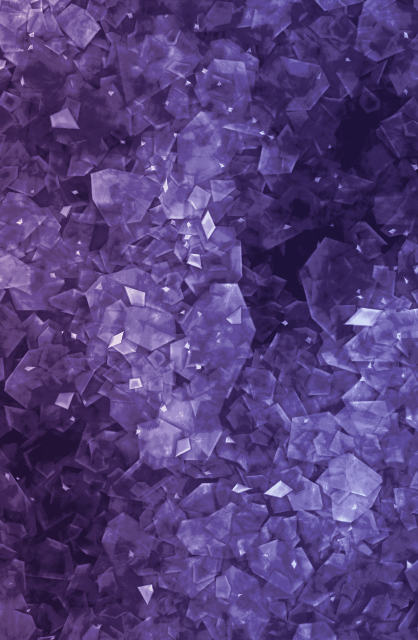
Write a WebGL 2 fragment shader that draws this texture.

```glsl
#version 300 es
precision highp float;
// A cluster of violet crystals: layers of jittered cells, each holding a
// translucent faceted polygon, over broad pools of light and shade.
// Mottling, bright rims and sparse pale glints finish the surface.
uniform vec2 u_resolution;
out vec4 fragColor;

float hash(vec2 p) {
    vec3 q = fract(vec3(p.xyx) * 0.1031);
    q += dot(q, q.yzx + 33.33);
    return fract((q.x + q.y) * q.z);
}

mat2 rotate(float a) {
    return mat2(cos(a), -sin(a), sin(a), cos(a));
}

// Warped layered sines, roughly -1 to 1
float mottle(vec2 p) {
    float sum = 0.0, amp = 0.5;
    for (int i = 0; i < 5; i++) {
        p = rotate(1.1) * p * 1.75 + 0.8 * sin(p.yx) + 3.1;
        sum += amp * sin(p.x) * sin(p.y);
        amp *= 0.76;
    }
    return sum;
}

float pool(vec2 p, vec2 centre, float radius) {
    vec2 q = (p - centre) / radius;
    return exp(-dot(q, q));
}

// Broad illumination of the cluster
float illumination(vec2 p) {
    float l = 0.37 + 0.06 * sin(p.x * 9.0 + 2.0 * sin(p.y * 5.0)) * sin(p.y * 8.0 + 1.0);
    l += 0.30 * pool(p, vec2(0.46, 1.10), 0.17);
    l += 0.24 * pool(p, vec2(0.38, 0.66), 0.21);
    l += 0.30 * pool(p, vec2(0.92, 0.72), 0.17) + 0.34 * pool(p, vec2(0.82, 0.36), 0.18);
    l += 0.26 * pool(p, vec2(0.48, 0.20), 0.17);
    l += 0.34 * pool(p, vec2(0.00, 0.92), 0.16) + 0.36 * pool(p, vec2(0.08, 1.54), 0.18);
    l -= 0.32 * pool(p, vec2(0.74, 0.92), 0.15);
    l -= 0.22 * pool(p, vec2(0.14, 0.36), 0.22) + 0.14 * pool(p, vec2(0.15, 0.05), 0.16);
    l -= 0.18 * pool(p, vec2(0.85, 1.18), 0.22) + 0.12 * pool(p, vec2(0.08, 1.16), 0.14);
    return l;
}

// Paints one layer of faceted crystals over the tone
void crystals(inout float tone, vec2 p, float scale, float density, float size, float sides, float opacity, float lift) {
    vec2 g = p * scale + scale * 3.7;
    float grain = mottle(p * 19.0 + scale);
    for (int k = 0; k < 9; k++) {
        vec2 id = floor(g) + vec2(k % 3 - 1, k / 3 - 1);
        vec2 centre = id + 0.15 + 0.7 * vec2(hash(id + 3.3), hash(id + 8.7));
        float light = illumination(centre / scale - 3.7);
        if (hash(id + 21.1) > density * (0.5 + 1.2 * light)) continue;

        vec2 q = rotate(hash(id + 5.9) * 6.283) * (g - centre);
        q.x *= 0.75 + 0.7 * hash(id + 14.2);
        float radius = size * (0.6 + 0.5 * hash(id + 11.4));

        // Largest and second largest plane give outline and facet seams
        float d = -9.0, second = -9.0, face = 0.5, faceNext = 0.5;
        for (float i = 0.0; i < sides; i++) {
            vec2 key = id + i * 7.31;
            float a = (i + 0.65 * hash(key + 1.7)) * 6.2832 / sides;
            float plane = dot(q, vec2(cos(a), sin(a))) / (radius * (0.6 + 0.5 * hash(key + 2.9)));
            float shade = hash(key + 6.1);
            if (plane > d) {
                second = d; faceNext = face;
                d = plane; face = shade;
            } else if (plane > second) {
                second = plane; faceNext = shade;
            }
        }
        float soft = 1.2 * scale / (u_resolution.x * radius);
        float facet = mix(0.5 * (face + faceNext), face, smoothstep(0.0, soft * 2.0, d - second));
        float table = 0.2 + 0.5 * hash(id + 17.7);
        facet = mix(hash(id + 19.3), facet, smoothstep(table - soft, table + soft * 2.0, d));

        float body = light + lift + 0.24 * (hash(id + 31.7) - 0.5) + 0.30 * (facet - 0.5);
        body += 0.15 * grain + 0.08 * (d - 0.5) + 0.09 * dot(g - centre, vec2(-0.4, 0.9));
        float rim = smoothstep(1.0 - 4.0 * soft, 1.0 - soft, d);
        body += rim * 0.26 * (face - 0.35);
        tone *= 1.0 - 0.32 * opacity * smoothstep(1.35, 1.0, d);
        tone = mix(tone, body, opacity * smoothstep(1.0 + soft, 1.0 - soft, d));
    }
}

vec3 violet(float t) {
    vec3 c = mix(vec3(0.12, 0.07, 0.22), vec3(0.22, 0.14, 0.35), smoothstep(-0.12, 0.17, t));
    c = mix(c, vec3(0.34, 0.25, 0.49), smoothstep(0.17, 0.38, t));
    c = mix(c, vec3(0.38, 0.29, 0.60), smoothstep(0.38, 0.50, t));
    c = mix(c, vec3(0.49, 0.42, 0.69), smoothstep(0.50, 0.65, t));
    c = mix(c, vec3(0.62, 0.56, 0.80), smoothstep(0.65, 0.85, t));
    return mix(c, vec3(0.86, 0.85, 0.93), smoothstep(0.85, 1.15, t));
}

void main() {
    vec2 p = gl_FragCoord.xy / u_resolution.x;
    float tone = illumination(p) - 0.2 + 0.1 * mottle(p * 22.0);

    // Dark shards, then large bodies, then small chips
    crystals(tone, p, 9.0, 1.2, 0.75, 6.0, 0.85, -0.08);
    crystals(tone, p, 15.0, 0.65, 0.70, 5.0, 0.70, -0.05);
    crystals(tone, p, 5.6, 0.62, 0.60, 7.0, 0.80, 0.03);
    crystals(tone, p, 8.2, 0.50, 0.65, 6.0, 0.75, 0.04);
    crystals(tone, p, 20.0, 0.42, 0.65, 5.0, 0.55, -0.02);

    // Cloudy veils and bright flecks inside the bodies
    tone += 0.05 * mottle(p * 62.0);
    tone += 0.24 * pow(max(mottle(p * 30.0 + 4.0), 0.0), 2.0) * smoothstep(0.2, 0.7, tone);
    tone = 0.40 + 1.22 * (tone - 0.40);

    // Pale glints and fine sparkle
    crystals(tone, p, 9.0, 0.09, 0.19, 4.0, 0.85, 0.55);
    crystals(tone, p, 38.0, 0.05, 0.24, 4.0, 0.85, 0.55);

    // Rosier on the left, bluer on the right
    vec3 color = violet(tone);
    color *= mix(vec3(1.08, 0.99, 0.95), vec3(0.95, 1.0, 1.03), smoothstep(0.0, 0.8, p.x));
    fragColor = vec4(color, 1.0);
}
```
